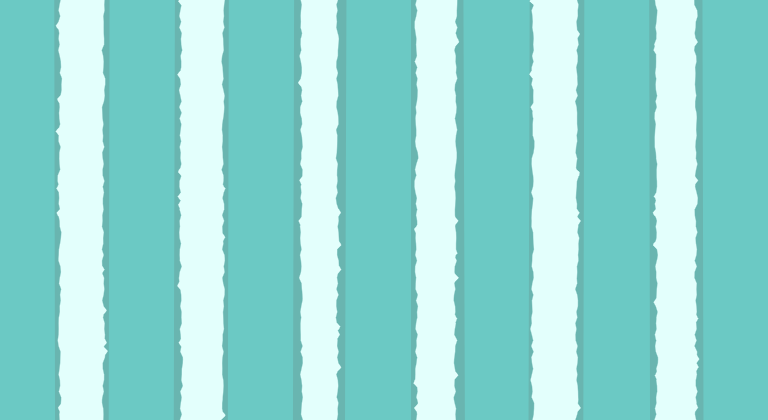
Write a Shadertoy shader that draws this pattern.

```glsl
const vec3 FIELD_COLOR  = vec3(0.42, 0.79, 0.77);
const vec3 BORDER_COLOR = vec3(0.41, 0.71, 0.69);
const vec3 STRIPE_COLOR = vec3(0.89, 1.00, 0.99);

// Lengths are fractions of the canvas width.
const float STRIPE_COUNT  = 6.0;
const float FIRST_CENTER  = 0.1068;
const float PERIOD        = 0.1548;
const float STRIPE_HALF   = 0.0262;
const float BORDER_HALF   = 0.0348;
const float WIDTH_VARY    = 0.0028;
const float STRIPE_SHIFT  = 0.0028;
const float BORDER_SHIFT  = 0.0011;
const float BORDER_TILT   = 0.0040;
const float FINE_FREQ     = 135.0;
const float COARSE_FREQ   = 38.0;
const float FINE_DEPTH    = 0.0036;
const float COARSE_DEPTH  = 0.0026;
const float SPIKE_DEPTH   = 0.0034;
const float SPIKE_RARITY  = 0.91;

float hash(vec2 p) {
    vec3 q = fract(vec3(p.xyx) * 0.1031);
    q += dot(q, q.yzx + 33.33);
    return fract((q.x + q.y) * q.z);
}

// Straight segments between random heights give a torn outline.
float jagged(float y, float seed) {
    float cell = floor(y);
    return mix(hash(vec2(cell, seed)), hash(vec2(cell + 1.0, seed)), fract(y));
}

// Rare pointed teeth, one at most per cell.
float spikes(float y, float seed) {
    float tooth = max(0.0, 1.0 - abs(fract(y) - 0.5) * 2.0);
    return tooth * step(SPIKE_RARITY, hash(vec2(floor(y), seed)));
}

float tornEdge(float y, float seed) {
    return FINE_DEPTH * (jagged(y * FINE_FREQ, seed) - 0.5)
         + COARSE_DEPTH * (jagged(y * COARSE_FREQ, seed + 7.0) - 0.5)
         + SPIKE_DEPTH * spikes(y * FINE_FREQ * 0.7, seed + 13.0);
}

float coverage(float dist, float pixel) {
    return clamp(0.5 - dist / pixel, 0.0, 1.0);
}

void mainImage(out vec4 fragColor, in vec2 fragCoord) {
    float pixel = 1.0 / iResolution.x;
    vec2 p = fragCoord * pixel;
    float midY = 0.5 * iResolution.y * pixel;

    // Nearest stripe and the position relative to its centre
    float id = clamp(round((p.x - FIRST_CENTER) / PERIOD), 0.0, STRIPE_COUNT - 1.0);
    float x = p.x - FIRST_CENTER - id * PERIOD;

    // Slow drift of width and position from stripe to stripe
    float widthWave = cos(1.7 * id - 0.6);
    float shiftWave = -0.5 - cos(1.25 * (id - 3.5));

    // Dark border: nearly straight sides, each slightly tilted
    float borderX = x - BORDER_SHIFT * shiftWave;
    float borderSide = borderX < 0.0 ? 0.0 : 1.0;
    float tilt = BORDER_TILT * (hash(vec2(id + 3.0, borderSide + 50.0)) - 0.5);
    float borderHalf = BORDER_HALF + 0.3 * WIDTH_VARY * widthWave + tilt * (p.y - midY) / midY * 0.5;

    // Pale stripe: separate torn outline on either side
    float stripeX = x - STRIPE_SHIFT * shiftWave;
    float stripeSide = stripeX < 0.0 ? 0.0 : 1.0;
    float seed = 31.0 * id + 17.0 * stripeSide + 5.0;
    float stripeHalf = STRIPE_HALF + WIDTH_VARY * widthWave + tornEdge(p.y, seed);

    vec3 color = FIELD_COLOR;
    color = mix(color, BORDER_COLOR, coverage(abs(borderX) - borderHalf, pixel));
    color = mix(color, STRIPE_COLOR, coverage(abs(stripeX) - stripeHalf, pixel * 1.3));
    fragColor = vec4(color, 1.0);
}
```
